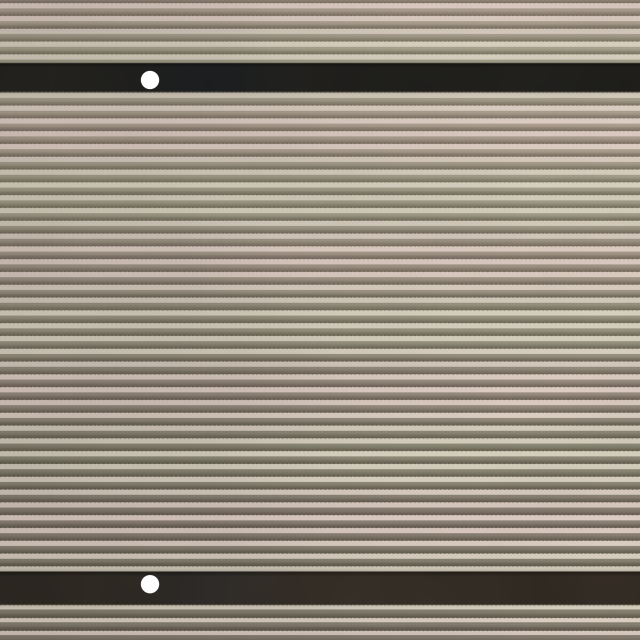
Write a Shadertoy shader that draws this texture.

```glsl
// Horizontal ribbed slats crossed by two dark rails, each with a round white hole.
// Slats come from one folded repeat: a flat light lip, then a groove that darkens
// downwards. Layered sines add slow tints, stains and rail reflections.

const float SLATS = 50.0;          // repeats down the canvas
const float LIP_CENTRE = 0.45;     // position of the lip in a repeat, from its top
const float LIP_HALF = 0.205;      // half height of the lip, in repeats
const float TEETH = 150.0;         // fine notches along the lip edge
const float TINT_CYCLES = 4.95;    // warm and cool bands down the canvas
const float TINT_PEAK = 0.208;     // depth of the first warm band
const float HOLE_X = 0.2344;
const float HOLE_RADIUS = 0.0143;
const vec3 RAIL_CENTRE_HALF_HOLE[2] = vec3[2](
    vec3(0.8790, 0.0222, 0.8750),  // upper rail: centre, half height, hole height
    vec3(0.0814, 0.0254, 0.0872)); // lower rail
const vec3 LIP = vec3(0.80, 0.76, 0.71);
const vec3 GROOVE = vec3(0.575, 0.545, 0.485);
const vec3 GROOVE_DEEP = vec3(0.43, 0.40, 0.345);
const vec3 RAIL_COOL = vec3(0.125, 0.122, 0.112);
const vec3 RAIL_WARM = vec3(0.205, 0.175, 0.145);
const vec3 HOLE = vec3(1.0);
const float TAU = 6.2831853;

// Smooth mottling in about -1..1
float mottle(vec2 p) {
    float sum = 0.0, gain = 0.5;
    for (int i = 0; i < 4; i++) {
        sum += gain * sin(p.x + 1.3 * sin(p.y)) * cos(p.y - 0.8 * sin(p.x));
        p = mat2(1.5, 1.1, -1.1, 1.5) * p + 1.7;
        gain *= 0.55;
    }
    return sum;
}

// Coverage of a shape from its signed distance
float cover(float dist, float blur) {
    return 1.0 - smoothstep(-blur, blur, dist);
}

vec3 slatColour(vec2 uv, float pixel) {
    float depth = 1.0 - uv.y;
    float phase = depth * SLATS;
    float offset = fract(phase - LIP_CENTRE + 0.5) - 0.5;
    float row = floor(phase - LIP_CENTRE + 0.5);
    float blur = 0.7 * pixel * SLATS;

    // Groove: pale below the lip, darkest just above the next one
    float across = (fract(phase - LIP_CENTRE) - LIP_HALF) / (1.0 - 2.0 * LIP_HALF);
    vec3 groove = mix(GROOVE, GROOVE_DEEP, smoothstep(0.15, 1.0, across));
    groove *= mix(0.86, 1.09, smoothstep(0.0, 0.9, uv.y));

    // Lip with a faintly notched upper edge, narrower below the lower rail
    float notch = offset < 0.0 ? 0.015 * sin(TAU * TEETH * uv.x) : 0.0;
    float lipHalf = LIP_HALF - 0.04 * (1.0 - step(RAIL_CENTRE_HALF_HOLE[1].x, uv.y));
    vec3 colour = mix(groove, LIP, cover(abs(offset) - lipHalf + notch, blur));

    // Banded tint, row differences, side light and stains
    float tint = cos(TAU * TINT_CYCLES * (depth - TINT_PEAK));
    colour *= 1.0 + tint * vec3(0.016, -0.012, 0.010);
    colour *= 1.0 + 0.012 * sin(row * 2.4) + 0.008 * sin(row * 5.1);
    colour *= mix(0.95, 1.04, smoothstep(0.0, 0.85, uv.x));
    return colour * (1.0 + 0.025 * mottle(uv * vec2(7.0, 9.0)));
}

vec3 railColour(vec2 uv, float warmth, float across) {
    float reflection = mottle(vec2(uv.x * 8.0 + 3.0 * warmth, uv.y * 5.0));
    vec3 colour = mix(RAIL_COOL, RAIL_WARM, warmth * (0.65 + 0.35 * uv.x));
    colour *= 1.0 + 0.13 * reflection;
    // Bluish sheen right of the hole
    float sheen = exp(-pow((uv.x - 0.32) / 0.09, 2.0));
    colour += sheen * vec3(-0.012, 0.0, 0.016);
    return colour * (1.0 - 0.3 * smoothstep(0.65, 1.0, across));
}

void mainImage(out vec4 fragColor, in vec2 fragCoord) {
    vec2 uv = fragCoord / iResolution.xy;
    float pixel = 1.0 / iResolution.y;
    vec3 colour = slatColour(uv, pixel);

    // Rails with their holes
    for (int i = 0; i < 2; i++) {
        vec3 rail = RAIL_CENTRE_HALF_HOLE[i];
        float away = uv.y - rail.x;
        float edge = abs(away) - rail.y;
        colour *= 1.0 - 0.2 * exp(-max(edge, 0.0) * 500.0);
        colour = mix(colour, railColour(uv, float(i), away / rail.y), cover(edge, 0.7 * pixel));
        float hole = length(uv - vec2(HOLE_X, rail.z)) - HOLE_RADIUS;
        colour = mix(colour, HOLE, cover(hole, 0.7 * pixel));
    }
    fragColor = vec4(clamp(colour, 0.0, 1.0), 1.0);
}
```
